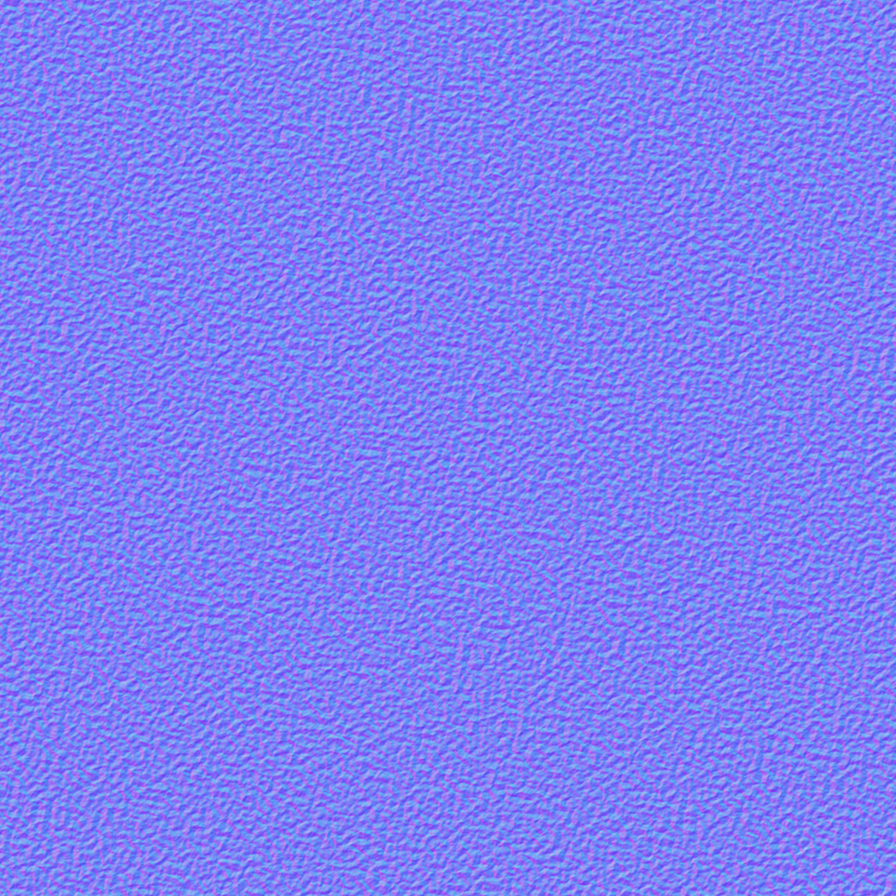
A WebGL 1 fragment shader for this texture map:

```glsl
precision highp float;

uniform vec2 u_resolution;

const float GRAIN_COUNT = 130.0;             // base grains across the canvas
const vec2 GRAIN_STRETCH = vec2(0.99, 1.09); // wrinkles run a little longer sideways
const float GRAIN_TILT = -0.15;              // radians, falling to the right
const float RELIEF = 0.355;
const float SAMPLE_STEP = 0.0009;            // half width of the slope sample
const float TINT = 0.85;                     // red and green saturation
const float BASE_BLUE = 0.952;

float hash(vec2 cell) {
  vec3 q = fract(vec3(cell.xyx) * vec3(0.1031, 0.1030, 0.0973));
  q += dot(q, q.yzx + 33.33);
  return fract((q.x + q.y) * q.z);
}

vec2 latticeGradient(vec2 cell) {
  float angle = 6.28318 * hash(cell);
  return vec2(cos(angle), sin(angle));
}

float gradientNoise(vec2 p) {
  vec2 cell = floor(p);
  vec2 f = p - cell;
  vec2 w = f * f * f * (f * (f * 6.0 - 15.0) + 10.0);
  vec2 e = vec2(0.0, 1.0);
  float a = dot(latticeGradient(cell), f);
  float b = dot(latticeGradient(cell + e.yx), f - e.yx);
  float c = dot(latticeGradient(cell + e.xy), f - e.xy);
  float d = dot(latticeGradient(cell + e.yy), f - e.yy);
  return mix(mix(a, b, w.x), mix(c, d, w.x), w.y);
}

vec2 rotate(vec2 p, float angle) {
  float c = cos(angle);
  float s = sin(angle);
  return vec2(c * p.x + s * p.y, c * p.y - s * p.x);
}

// Wrinkled surface height, in units of one grain
float grainHeight(vec2 uv, float count) {
  vec2 p = rotate(uv, GRAIN_TILT) * GRAIN_STRETCH * count + 150.0;
  p += 0.25 * vec2(gradientNoise(p * 0.7 + 17.3), gradientNoise(p * 0.7 + 71.9));
  vec2 fine = rotate(p, 0.6) * 2.03 + 331.7;
  return gradientNoise(p) + 0.28 * gradientNoise(fine);
}

vec2 surfaceSlope(vec2 uv, float count, float h) {
  vec2 dx = vec2(h, 0.0);
  vec2 dy = vec2(0.0, h);
  vec2 rise = vec2(grainHeight(uv + dx, count) - grainHeight(uv - dx, count),
                   grainHeight(uv + dy, count) - grainHeight(uv - dy, count));
  return rise / (2.0 * h * count);
}

// Makes slopes facing right steeper and rarer than those facing left
float skewSlope(float s, float amount) {
  return s + amount * (s * s - 0.07);
}

// Red follows the slope to the right, green the slope downwards
vec3 encodeNormal(vec2 slope, float tint, float blue) {
  vec3 n = normalize(vec3(slope.x, -slope.y, 1.0));
  return vec3(0.5 + 0.5 * tint * n.xy, mix(blue, 0.5 + 0.5 * n.z, 0.25));
}

void main() {
  vec2 uv = gl_FragCoord.xy / u_resolution;
  vec2 slope = RELIEF * surfaceSlope(uv, GRAIN_COUNT, SAMPLE_STEP);
  slope.x = skewSlope(slope.x, 0.35);
  gl_FragColor = vec4(encodeNormal(slope, TINT, BASE_BLUE), 1.0);
}
```
